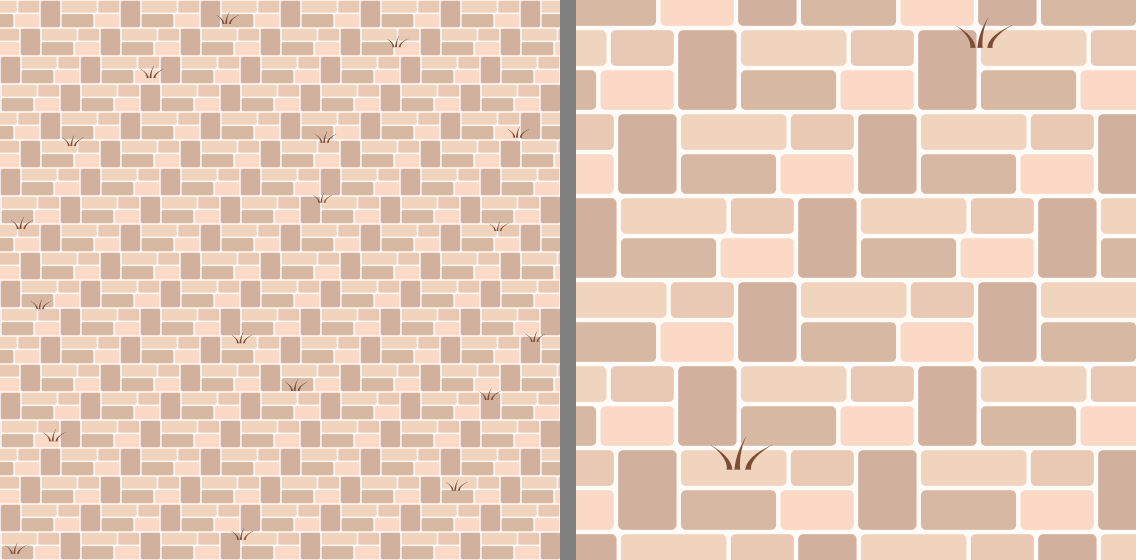
Left: the whole. Right: its middle third, enlarged.
A three.js fragment shader for this pattern:

```glsl
// Pastel paving: 7 repeats across and 20 courses up, each course shifted by a
// quarter repeat. A repeat holds one tall block and four rounded bricks, drawn
// as box distances; small brown grass tufts are scattered on a jittered grid.
varying vec2 vUv;

vec2 hash2(vec2 cell) {
  vec2 k = vec2(dot(cell, vec2(127.1, 311.7)), dot(cell, vec2(269.5, 183.3)));
  return fract(sin(k) * 43758.55);
}

float coverage(float dist, float pixel) {
  return clamp(0.5 - dist / pixel, 0.0, 1.0);
}

// Rounded brick filling the slot lo..hi, less half a joint on every side
float brickDistance(vec2 p, vec2 lo, vec2 hi) {
  float radius = 0.06;
  vec2 d = abs(p - 0.5 * (lo + hi)) - 0.5 * (hi - lo) + 0.026 + radius;
  return length(max(d, 0.0)) + min(max(d.x, d.y), 0.0) - radius;
}

// Tapered blade rising from the origin and bending out to its tip
float bladeDistance(vec2 p, vec2 tip) {
  float t = clamp(p.y / tip.y, 0.0, 1.0);
  float slope = 2.0 * tip.x * t / tip.y;
  float side = abs(p.x - tip.x * t * t) / sqrt(1.0 + slope * slope);
  return max(side - 0.037 * (1.0 - t), max(-p.y, p.y - tip.y));
}

float tuftDistance(vec2 p) {
  p.y += 0.19;
  float left = bladeDistance(p - vec2(-0.12, 0.0), vec2(-0.23, 0.31));
  float middle = bladeDistance(p - vec2(-0.02, 0.0), vec2(0.11, 0.42));
  float right = bladeDistance(p - vec2(0.12, 0.0), vec2(0.31, 0.32));
  return min(left, min(middle, right));
}

vec3 paving(float pixel) {
  // Lengths are in course heights
  float course = floor(vUv.y * 20.0);
  float period = 20.0 / 7.0;
  vec2 p = vec2(fract(vUv.x * 7.0 - (course + 3.0) * 0.25) * period,
                fract(vUv.y * 20.0));
  float blockEnd = 0.747;
  float bed = 0.523;
  vec2 lo = vec2(0.0);
  vec2 hi = vec2(blockEnd, 1.0);
  vec3 colour = vec3(0.82, 0.695, 0.62);

  if (p.x > blockEnd) {
    bool upper = p.y > bed;
    float split = upper ? 2.055 : 1.932;
    bool isLong = p.x < split;
    lo = vec2(isLong ? blockEnd : split, upper ? bed : 0.0);
    hi = vec2(isLong ? split : period, upper ? 1.0 : bed);
    vec3 longColour = upper ? vec3(0.945, 0.83, 0.745) : vec3(0.845, 0.72, 0.635);
    vec3 shortColour = upper ? vec3(0.915, 0.785, 0.705) : vec3(0.985, 0.85, 0.775);
    colour = isLong ? longColour : shortColour;
  }
  vec3 grout = vec3(0.995, 0.985, 0.975);
  return mix(grout, colour, coverage(brickDistance(p, lo, hi), pixel));
}

void main() {
  float pixel = fwidth(vUv.x) * 20.0;
  vec3 colour = paving(pixel);

  // One tuft per grid cell, kept clear of the cell borders
  vec2 grid = vec2(3.0, 6.0);
  vec2 cell = floor(vUv * grid);
  vec2 centre = mix(vec2(0.08, 0.12), vec2(0.92, 0.88), hash2(cell));
  float size = mix(0.8, 1.02, hash2(cell + 17.0).x);
  vec2 p = (fract(vUv * grid) - centre) / grid * 20.0;
  float tuft = tuftDistance(p / size) * size;
  colour = mix(colour, vec3(0.49, 0.30, 0.21), coverage(tuft, pixel));

  gl_FragColor = vec4(colour, 1.0);
}
```
